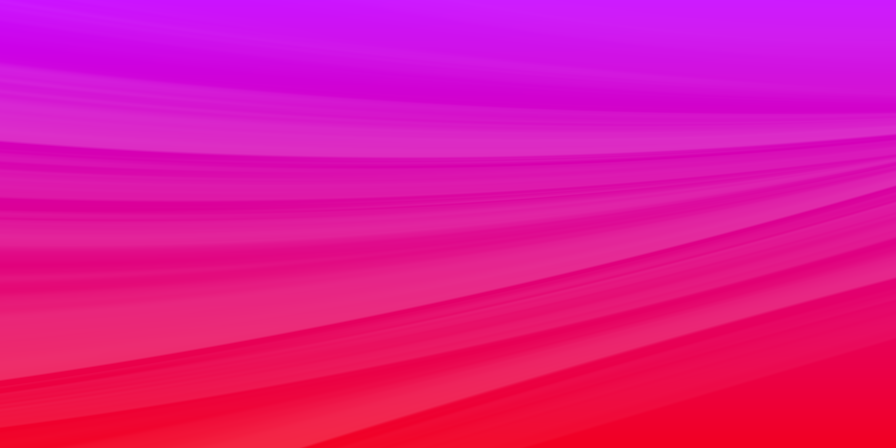
This background is drawn by a Shadertoy shader. Its source:

```glsl
// Silky curved ribbons with fine streaks over a violet to red gradient.

const vec3 VIOLET = vec3(0.78, 0.0, 1.0);
const vec3 RED = vec3(0.95, 0.0, 0.13);
const float SHEEN_STRENGTH = 0.175;
const float EDGE_SOFTNESS = 0.004;
const float STREAK_DENSITY = 9.0;   // streaks across one ribbon
const float STREAK_DRIFT = 1.6;     // change along the ribbon
const int EDGE_COUNT = 12;

// Depth of each ribbon edge at the left, centre and right (0 is the top).
const vec3 EDGES[EDGE_COUNT] = vec3[EDGE_COUNT](
    vec3(-0.70, -0.40, -0.20), vec3(-0.35, -0.03, 0.07),
    vec3(-0.03, 0.115, 0.20), vec3(0.135, 0.23, 0.25),
    vec3(0.315, 0.352, 0.30), vec3(0.44, 0.435, 0.345),
    vec3(0.55, 0.51, 0.36), vec3(0.85, 0.67, 0.415),
    vec3(0.955, 0.785, 0.53), vec3(1.22, 0.90, 0.62),
    vec3(1.35, 1.05, 0.755), vec3(1.80, 1.50, 1.30));

// Sheen at the top of the ribbon, at its bottom, and streak amount.
const vec3 TONES[EDGE_COUNT - 1] = vec3[EDGE_COUNT - 1](
    vec3(0.1, 0.6, 0.0), vec3(0.65, 0.4, 0.1),
    vec3(0.45, 0.05, 0.35), vec3(0.3, 1.0, 0.6),
    vec3(0.1, 0.6, 0.8), vec3(0.1, 0.75, 0.7),
    vec3(0.2, 0.95, 0.6), vec3(0.1, 0.5, 0.8),
    vec3(0.05, 0.85, 0.35), vec3(0.05, 0.25, 0.5),
    vec3(0.0, 0.0, 0.0));

float hash(vec2 p) {
    p = fract(p * vec2(0.1031, 0.1137));
    p += dot(p, p.yx + 33.33);
    return fract((p.x + p.y) * p.x * 17.0);
}

float noise(vec2 p) {
    vec2 cell = floor(p), f = fract(p);
    f = f * f * (3.0 - 2.0 * f);
    return mix(mix(hash(cell), hash(cell + vec2(1, 0)), f.x),
               mix(hash(cell + vec2(0, 1)), hash(cell + vec2(1, 1)), f.x), f.y);
}

// Parabola through the left, centre and right depths.
float curve(vec3 k, float x) {
    return k.x + x * (4.0 * k.y - 3.0 * k.x - k.z)
         + x * x * 2.0 * (k.x - 2.0 * k.y + k.z);
}

// Fine threads that follow the ribbon, faded where too thin to resolve.
float streaks(float x, float across, float thickness, float seed) {
    float sum = 0.0, weight = 0.6, density = STREAK_DENSITY;
    for (int octave = 0; octave < 2; octave++) {
        float detail = density / (thickness * iResolution.y);
        float visible = 1.0 - smoothstep(0.45, 1.1, detail);
        vec2 p = vec2(x * STREAK_DRIFT + seed * 7.0, across * density + seed * 41.0);
        sum += weight * visible * (noise(p) - 0.5);
        density *= 2.3;
        weight *= 0.65;
    }
    return sum;
}

void mainImage(out vec4 fragColor, in vec2 fragCoord) {
    vec2 uv = fragCoord / iResolution.xy;
    float depth = 1.0 - uv.y;
    float sheen = 0.0;

    // Ribbons overlap from the top down
    for (int i = 0; i < EDGE_COUNT - 1; i++) {
        float top = curve(EDGES[i], uv.x);
        float thickness = curve(EDGES[i + 1], uv.x) - top;
        float across = clamp((depth - top) / thickness, 0.0, 1.0);
        vec3 tone = TONES[i];

        float ribbon = mix(tone.x, tone.y, smoothstep(0.0, 0.85, across));
        float streakAmount = tone.z * mix(1.4, 0.25, smoothstep(0.1, 0.85, across));
        ribbon += streakAmount * streaks(uv.x, across, thickness, float(i));

        // Upper edges are broader and softer
        float softness = EDGE_SOFTNESS + 0.03 * (1.0 - smoothstep(0.0, 0.25, top));
        sheen = mix(sheen, ribbon, smoothstep(-softness, softness, depth - top));
    }

    vec3 color = mix(VIOLET, RED, depth);
    color = mix(color, vec3(1.0), SHEEN_STRENGTH * clamp(sheen, 0.0, 1.1));
    fragColor = vec4(color, 1.0);
}
```
